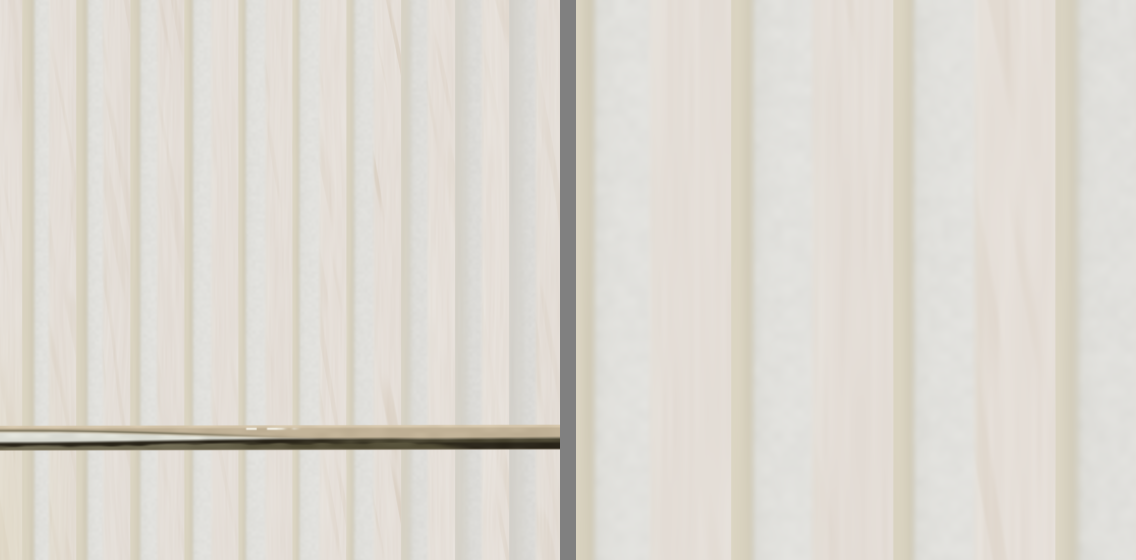
Left: the whole. Right: its middle third, enlarged.
Give the GLSL for this texture, as a Shadertoy shader.

```glsl
// Pale vertical wood slats over a plaster wall, crossed by a polished brass rail.
#define PITCH 0.0966        // distance between slats
#define FIRST_EDGE 0.0391   // right edge of the leftmost slat face
#define GAP 0.5             // share of a repeat left open between faces
#define RAIL_BOTTOM 0.1955
#define RAIL_HEIGHT 0.0440
#define BOLD_SLAT 6.0       // slat with the most pronounced figure
#define FACE_COLOR vec3(0.897, 0.872, 0.846)
#define PLASTER_COLOR vec3(0.886, 0.884, 0.870)
#define SIDE_COLOR vec3(0.835, 0.812, 0.735)
#define BRASS_COLOR vec3(0.755, 0.695, 0.590)
#define OLIVE_COLOR vec3(0.330, 0.310, 0.220)
#define DARK_COLOR vec3(0.170, 0.150, 0.105)

float hash(vec2 p) {
    p = fract(p * vec2(0.1031, 0.1137));
    p += dot(p, p.yx + 33.33);
    return fract((p.x + p.y) * p.x * 17.0);
}

float noise(vec2 p) {
    vec2 i = floor(p), f = fract(p);
    f = f * f * (3.0 - 2.0 * f);
    return mix(mix(hash(i), hash(i + vec2(1, 0)), f.x),
               mix(hash(i + vec2(0, 1)), hash(i + vec2(1, 1)), f.x), f.y);
}

// Antialiased step, one canvas pixel wide in the scale of x.
float edge(float x, float soft) { return smoothstep(-soft, soft, x); }

vec3 slatFace(vec2 uv, float id, float across) {
    vec2 seed = vec2(id * 17.3 + 60.0, id * 7.1 + 40.0);
    float bold = id == BOLD_SLAT ? 1.0 : 0.25 + 0.3 * hash(seed);

    // Long fibres, gently bent along the slat.
    float bend = 0.012 * noise(vec2(3.0, 4.0) * uv + seed);
    float x = uv.x + bend + 0.012 * uv.y * (hash(seed + 5.0) - 0.5);
    float fine = noise(vec2(x * 310.0, uv.y * 16.0) + seed);
    float broad = noise(vec2(x * 100.0, uv.y * 5.0) + seed + 9.0);

    // Slanted growth rings, fading in and out in patches.
    float rings = noise(vec2(x * 90.0 + uv.y * 16.0, uv.y * 5.0) + seed);
    float figure = smoothstep(0.62, 0.86, rings)
                 * smoothstep(0.25, 0.65, noise(uv * vec2(9.0, 3.0) + seed));

    vec3 c = FACE_COLOR + 0.010 * (hash(seed + 2.0) - 0.5);
    c += vec3(0.014, 0.018, 0.022) * (fine - 0.5) + vec3(0.010, 0.016, 0.018) * (broad - 0.5);
    c -= vec3(0.035, 0.048, 0.070) * figure * bold;
    // Warm tint in the lower left, slightly bleached left border.
    float warm = (1.0 - smoothstep(0.0, 0.20, uv.x)) * (1.0 - smoothstep(0.0, 0.55, uv.y));
    c -= vec3(0.012, 0.014, 0.050) * warm;
    return c + vec3(0.0, 0.004, 0.002) * (1.0 - smoothstep(0.0, 0.25, across));
}

vec3 wall(vec2 uv, float px) {
    float u = (uv.x - FIRST_EDGE) / PITCH;
    float id = floor(u), f = fract(u), aa = 1.5 * px / PITCH;
    float toRight = smoothstep(0.55, 0.95, uv.x);

    // Plaster recess: grainy, cooler to the right, shaded beside the slat.
    float grit = noise(uv * 150.0) + 0.5 * noise(uv * 240.0) - 0.75;
    vec3 recess = PLASTER_COLOR - vec3(0.024, 0.026, 0.024) * toRight + 0.016 * grit;
    float sideWidth = mix(0.23, 0.125, smoothstep(0.0, 0.55, uv.x)) + 0.10 * toRight;
    float shade = exp(-max(f - sideWidth, 0.0) * 13.0);
    recess -= vec3(0.030, 0.030, 0.038) * shade;

    // Side of the slat: tan with an olive crease, softer and greyer to the right.
    vec3 side = mix(SIDE_COLOR, vec3(0.826, 0.817, 0.795), toRight);
    float crease = smoothstep(0.25, 1.0, f / sideWidth);
    side += mix(vec3(0.020, 0.018, 0.022) - 0.034 * crease, vec3(0.022 * crease), toRight);
    side += 0.012 * (noise(vec2(uv.x * 200.0, uv.y * 9.0)) - 0.5);
    vec3 c = mix(side, recess, edge(f - sideWidth, aa + 0.025 + 0.10 * toRight));

    // Front face, crisp on its right edge.
    vec3 face = slatFace(uv, id, (f - GAP) / (1.0 - GAP));
    c = mix(c, face, edge(f - GAP, aa + 0.02));
    return mix(face, c, edge(f, aa) * edge(1.0 - f + aa, aa));
}

vec3 rail(vec2 uv, float v, float aa) {
    float wave = noise(vec2(uv.x * 13.0, 2.0)) - 0.5;
    float ripple = noise(vec2(uv.x * 40.0, v * 5.0)) - 0.5;
    float soft = aa + 0.04;

    // Upper half: brass with a paler crown.
    vec3 c = BRASS_COLOR + 0.035 * ripple;
    c += 0.08 * smoothstep(0.84, 0.95, v);

    // Bright reflection that narrows toward the middle, under a brown line.
    float darkTop = mix(0.33, 0.46, smoothstep(0.0, 0.55, uv.x)) + 0.06 * wave;
    float brightTop = mix(0.74, 0.42, smoothstep(0.05, 0.68, uv.x)) + 0.04 * wave;
    float leftPart = 1.0 - smoothstep(0.25, 0.60, uv.x);
    c = mix(c, OLIVE_COLOR + 0.12, leftPart * 0.75 * exp(-pow((v - brightTop - 0.06) / 0.06, 2.0)));
    vec3 bright = vec3(0.865, 0.870, 0.835) + 0.10 * ripple;
    c = mix(c, bright, edge(brightTop - v, soft));

    // Lower half: near-black reflection with olive below, black again at the right.
    float oliveAmount = edge(darkTop - 0.17 + 0.10 * ripple - v, 0.07);
    oliveAmount *= 1.0 - smoothstep(0.78, 0.86, uv.x + 0.12 * v);
    vec3 low = mix(DARK_COLOR, OLIVE_COLOR + 0.10 * leftPart, oliveAmount);
    low = mix(low, OLIVE_COLOR, 0.7 * smoothstep(0.5, 0.7, uv.x) * smoothstep(0.22, 0.36, v));
    c = mix(c, low + 0.05 * ripple, edge(darkTop - v, soft));

    // Small glints on the crown and a warm lower rim.
    float glint = smoothstep(0.41, 0.44, uv.x) * (1.0 - smoothstep(0.51, 0.54, uv.x));
    glint *= smoothstep(0.35, 0.6, noise(vec2(uv.x * 60.0, 8.0)));
    c = mix(c, vec3(0.95, 0.94, 0.90), glint * exp(-pow((v - 0.86) / 0.05, 2.0)));
    return mix(c, BRASS_COLOR * 0.75, 0.6 * (1.0 - smoothstep(0.0, 0.08, v)));
}

void mainImage(out vec4 fragColor, in vec2 fragCoord) {
    vec2 uv = fragCoord / iResolution.xy;
    float px = 1.0 / iResolution.y;
    float v = (uv.y - RAIL_BOTTOM - 0.002 * uv.x) / RAIL_HEIGHT;
    float aa = px / RAIL_HEIGHT;
    float mask = edge(v, aa) * edge(1.0 - v, aa);
    fragColor = vec4(mix(wall(uv, px), rail(uv, v, aa), mask), 1.0);
}
```
